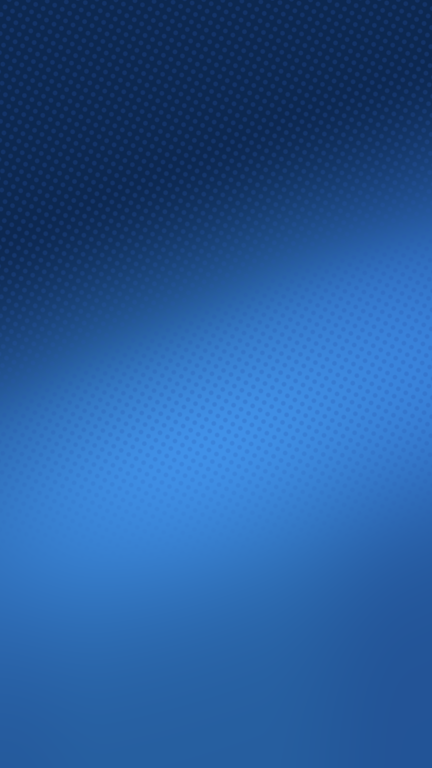
A Shadertoy shader for this background:

```glsl
#define NAVY vec3(0.050, 0.155, 0.315)
#define FLOOR_BLUE vec3(0.148, 0.368, 0.622)
#define SIDE_BLUE vec3(0.135, 0.328, 0.590)
#define RIGHT_BLUE vec3(0.195, 0.450, 0.800)
#define GLOW_BLUE vec3(0.252, 0.565, 0.905)
#define DOT_BLUE vec3(0.160, 0.340, 0.680)
#define GLOW_CENTER vec2(0.27, 0.418)
#define GLOW_SIZE vec2(0.38, 0.180)
#define EDGE_SLOPE 0.417
#define DOT_SLOPE -0.55
#define DOT_SPACING 0.0111
#define DOT_ALPHA 0.27

// Rotate the plane so that x runs along the given slope
vec2 alongSlope(vec2 p, float slope) {
    vec2 axis = normalize(vec2(1.0, slope));
    return vec2(dot(p, axis), dot(p, vec2(-axis.y, axis.x)));
}

// Gaussian falloff from the origin
float softGlow(vec2 p) {
    return exp(-dot(p, p));
}

// Soft coverage of a tilted square lattice of dots
float dotLattice(vec2 p, float pixel) {
    const float radius = 0.27;
    vec2 cell = fract(alongSlope(p, DOT_SLOPE) / DOT_SPACING) - 0.5;
    float blur = max(0.10, pixel / DOT_SPACING);
    return 1.0 - smoothstep(radius - blur, radius + blur, length(cell));
}

void mainImage(out vec4 fragColor, in vec2 fragCoord) {
    vec2 p = fragCoord / iResolution.y;
    float across = fragCoord.x / iResolution.x;

    // Lower field, cooler towards both sides
    float side = smoothstep(0.60, 0.95, across) + 0.5 * smoothstep(0.25, 0.0, across);
    vec3 color = mix(FLOOR_BLUE, SIDE_BLUE, side);

    // Side glow at the right
    color = mix(color, RIGHT_BLUE, softGlow((p - vec2(0.56, 0.53)) / vec2(0.20, 0.16)));

    // Main tilted glow, falling off faster above its axis
    vec2 g = alongSlope(p - GLOW_CENTER, EDGE_SLOPE) / GLOW_SIZE;
    g.y *= mix(1.0, 1.2, smoothstep(-0.3, 0.3, g.y));
    color = mix(color, GLOW_BLUE, softGlow(g));

    // Dark upper field behind a soft slanted edge
    float edge = p.y - 0.57 - EDGE_SLOPE * p.x;
    color = mix(color, NAVY, smoothstep(-0.155, 0.135, edge));

    // Halftone dots, fading towards the bottom
    float dotFade = smoothstep(0.24, 0.48, p.y);
    float dots = dotLattice(p, 1.0 / iResolution.y);
    color = mix(color, DOT_BLUE, DOT_ALPHA * dotFade * dots);

    fragColor = vec4(color, 1.0);
}
```
